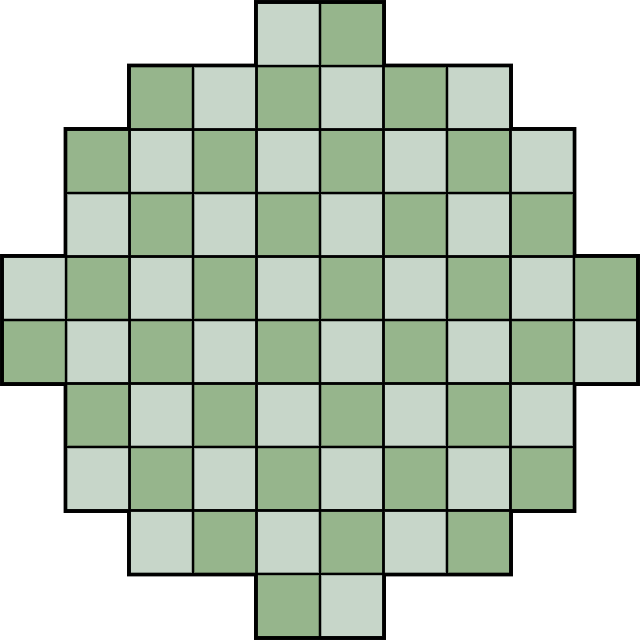
This pattern is drawn by a WebGL 2 fragment shader. Its source:

```glsl
#version 300 es
precision highp float;
// Two-tone green checkerboard clipped to a stepped disc, with black outlines.

uniform vec2 u_resolution;
out vec4 fragColor;

// True when the cell's centre falls inside the disc.
bool onBoard(vec2 cell) {
    vec2 centre = cell + 0.5;
    return dot(centre, centre) < 21.5;
}

// Square-cornered signed distance to the unit box of a cell.
float cellDistance(vec2 p, vec2 cell) {
    vec2 q = abs(p - cell - 0.5) - 0.5;
    return max(q.x, q.y);
}

void main() {
    // Ten cells span the canvas; the origin is at its centre.
    float side = min(u_resolution.x, u_resolution.y);
    float pitch = 0.0992;
    vec2 p = (gl_FragCoord.xy - 0.5 * u_resolution) / (side * pitch);
    float aa = 0.5 / (side * pitch);
    vec2 cell = floor(p);

    vec3 color = vec3(1.0);
    float ink;
    if (onBoard(cell)) {
        // Checker fill and thin inner grid lines
        float parity = mod(cell.x + cell.y, 2.0);
        color = mix(vec3(0.59, 0.71, 0.55), vec3(0.78, 0.84, 0.79), parity);
        ink = smoothstep(-0.021 - aa, -0.021 + aa, cellDistance(p, cell));
    } else {
        // Outer rim, widened beyond the nearest board cell
        float rim = 1.0;
        for (int y = -1; y <= 1; y++) {
            for (int x = -1; x <= 1; x++) {
                vec2 neighbour = cell + vec2(x, y);
                if (onBoard(neighbour)) rim = min(rim, cellDistance(p, neighbour));
            }
        }
        ink = 1.0 - smoothstep(0.039 - aa, 0.039 + aa, rim);
    }
    fragColor = vec4(mix(color, vec3(0.0), ink), 1.0);
}
```
